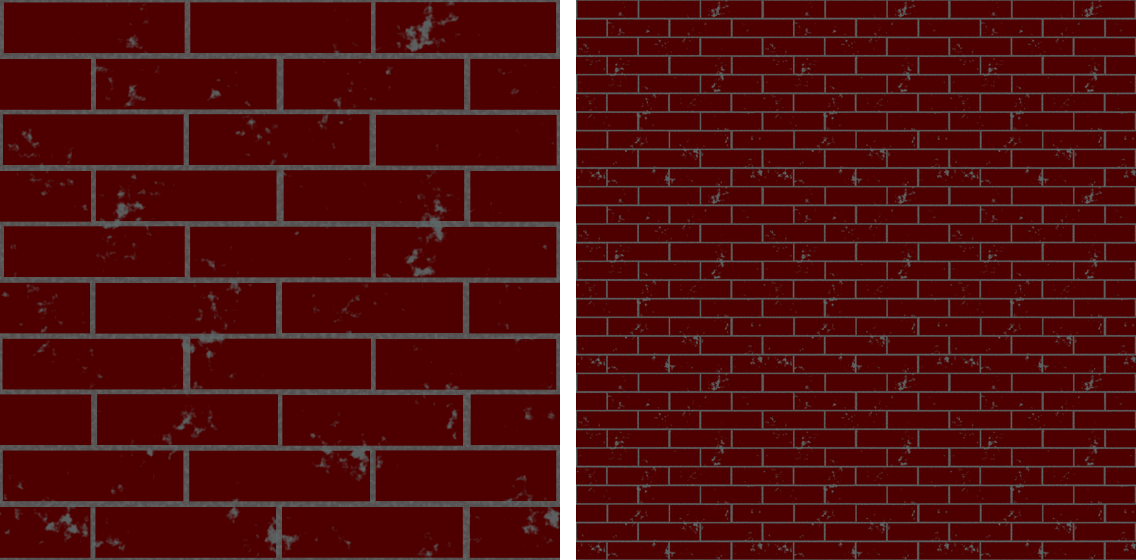
Left, the tile; right, the same tile 3 across and 3 down.
Write a three.js fragment shader that draws this texture.

```glsl
// Dark red running-bond brick wall with grey mortar and pale, flaky wear.
// Bricks are box distances in a staggered grid with slight placement jitter;
// wear is wrapped gradient noise: broad patches broken up by fine speckle.

varying vec2 vUv;

const vec2 BRICKS = vec2(3.0, 10.0);            // repeats across and down
const vec2 JOINT = vec2(0.0107, 0.0095);        // mortar widths
const vec2 JITTER = vec2(0.0019, 0.0007);       // largest shift of a brick
const float EDGE = 0.0009;                      // half width of edge smoothing

const vec3 BRICK_RED = vec3(0.307, 0.0, 0.0);
const vec3 MORTAR_WARM = vec3(0.35, 0.332, 0.332);
const vec3 MORTAR_COOL = vec3(0.35, 0.36, 0.36);
const vec3 WEAR_GREY = vec3(0.365, 0.405, 0.405);

const float PATCH_SCALE = 7.0;                  // whole numbers, so noise wraps
const float SPECKLE_SCALE = 44.0;
const float GRAIN_SCALE = 110.0;
const float SPECKLE_AMOUNT = 0.85;
const float WEAR_START = 0.49;
const float WEAR_FULL = 1.02;
const float WEAR_OPACITY = 0.92;
const float GRAIN_CONTRAST = 0.13;

vec2 hash22(vec2 p) {
  vec3 q = fract(p.xyx * vec3(0.1031, 0.1030, 0.0973));
  q += dot(q, q.yzx + 33.33);
  return fract((q.xx + q.yz) * q.zy);
}

// Dot product of a lattice point's unit gradient and the offset from it
float cornerValue(vec2 cell, vec2 offset, float period, float seed) {
  float angle = 6.28318 * hash22(mod(cell, period) + seed).x;
  return dot(vec2(cos(angle), sin(angle)), offset);
}

// Gradient noise on the unit square, repeating after 'period' cells
float gradientNoise(vec2 uv, float period, float seed) {
  vec2 p = uv * period;
  vec2 i = floor(p);
  vec2 f = p - i;
  vec2 w = f * f * f * (f * (f * 6.0 - 15.0) + 10.0);
  vec2 e = vec2(1.0, 0.0);
  float low = mix(cornerValue(i, f, period, seed),
                  cornerValue(i + e.xy, f - e.xy, period, seed), w.x);
  float high = mix(cornerValue(i + e.yx, f - e.yx, period, seed),
                   cornerValue(i + e.xx, f - e.xx, period, seed), w.x);
  return mix(low, high, w.y);
}

float fbm(vec2 uv, float period, float seed) {
  float sum = 0.0;
  float amplitude = 1.0;
  for (int octave = 0; octave < 3; octave++) {
    sum += amplitude * gradientNoise(uv, period, seed);
    period *= 2.0;
    amplitude *= 0.55;
    seed += 17.0;
  }
  return sum;
}

// Coverage of the brick face: 1 on brick, 0 on mortar
float brickMask(vec2 uv) {
  vec2 grid = uv * BRICKS;
  float row = floor(grid.y);
  grid.x += 0.5 * (1.0 - mod(row, 2.0));        // even rows shift by half
  vec2 id = mod(floor(grid), BRICKS);
  vec2 shift = (hash22(id + 5.0) * 2.0 - 1.0) * JITTER;
  vec2 local = (fract(grid) - 0.5) / BRICKS - shift;
  vec2 d = abs(local) - 0.5 * (1.0 / BRICKS - JOINT);
  return 1.0 - smoothstep(-EDGE, EDGE, max(d.x, d.y));
}

// Strength of the worn flakes, continuous across neighbouring bricks
float wearMask(vec2 uv) {
  float patches = fbm(uv, PATCH_SCALE, 31.0);
  float speckle = fbm(uv, SPECKLE_SCALE, 83.0);
  float wear = patches + SPECKLE_AMOUNT * speckle;
  return WEAR_OPACITY * smoothstep(WEAR_START, WEAR_FULL, wear);
}

void main() {
  // Mottled mortar
  float grain = fbm(vUv, GRAIN_SCALE, 211.0);
  vec3 mortar = mix(MORTAR_WARM, MORTAR_COOL, smoothstep(-0.1, 0.5, grain));
  mortar *= 1.0 + GRAIN_CONTRAST * grain;

  // Flat brick faces, then wear over everything
  vec3 color = mix(mortar, BRICK_RED, brickMask(vUv));
  color = mix(color, WEAR_GREY, wearMask(vUv));

  gl_FragColor = vec4(color, 1.0);
}
```
